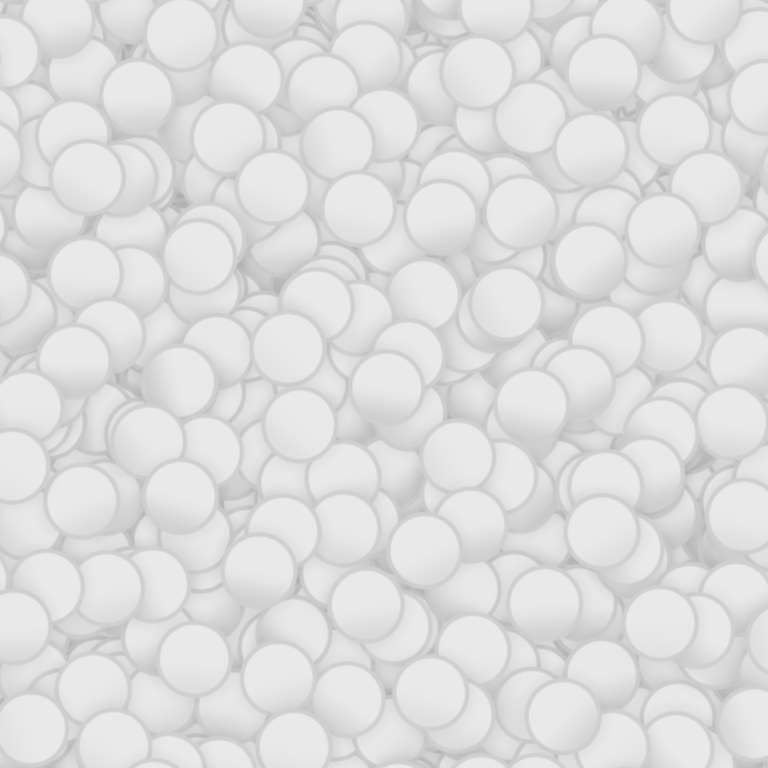
Give the GLSL for this pattern, as a Shadertoy shader.

```glsl
const int LAYERS = 10;
const float CELL = 0.1;
const float RADIUS = 0.0503;
const float FACE_RADIUS = 0.0447;

vec3 hash3(vec3 p) {
    p = fract(p * vec3(0.1031, 0.1030, 0.0973));
    p += dot(p, p.yxz + 33.33);
    return fract((p.xxy + p.yxx) * p.zyx);
}

mat2 rotation(float angle) {
    float c = cos(angle), s = sin(angle);
    return mat2(c, s, -s, c);
}

// 1 inside the radius, 0 outside, with a soft edge
float discMask(float dist, float radius) {
    float soft = max(0.0018, 0.7 / iResolution.y);
    return 1.0 - smoothstep(radius - soft, radius + soft, dist);
}

// Face tone, darkening towards the side turned away from the light
float faceTone(vec2 offset, vec2 seed, float depth) {
    float angle = -1.85 + (seed.x - 0.5) * 2.2;
    float side = dot(offset, vec2(cos(angle), sin(angle))) / FACE_RADIUS;
    float strength = mix(0.15, 0.8, seed.y) + 0.6 * depth;
    float lit = 0.912 - 0.012 * depth;
    return mix(lit, 0.765, strength * smoothstep(-0.05, 1.15, side));
}

void mainImage(out vec4 fragColor, in vec2 fragCoord) {
    vec2 uv = fragCoord / iResolution.y;
    float tone = 0.74;

    // Paint the layers from the bottom of the heap to the top
    for (int layer = 0; layer < LAYERS; layer++) {
        float id = float(layer);
        float depth = min(float(LAYERS - 1 - layer) / 3.0, 1.0);

        // Each layer is a jittered grid, turned and shifted at random
        mat2 turn = rotation(id * 2.4 + 0.5);
        vec2 p = turn * uv / CELL + hash3(vec3(id, 7.0, 3.0)).xy * 9.0 + 40.0;
        vec2 home = floor(p);

        for (int y = -1; y <= 1; y++)
        for (int x = -1; x <= 1; x++) {
            vec2 cell = home + vec2(x, y);
            vec3 jitter = hash3(vec3(cell, id * 17.0 + 1.0));
            vec3 seed = hash3(vec3(cell.yx + 61.0, id * 13.0 + 5.0));
            vec2 offset = (p - cell - 0.5 - (jitter.xy - 0.5) * 0.85) * CELL;
            float dist = length(offset);

            // Faint shadow on whatever lies below
            tone *= 1.0 - 0.035 * (1.0 - smoothstep(0.046, 0.068, dist));

            // Flat grey rim with a shaded face inside
            float rim = mix(0.815, 0.78, depth);
            float face = faceTone(transpose(turn) * offset, seed.xy, depth);
            float disc = mix(rim, face, discMask(dist, FACE_RADIUS));
            tone = mix(tone, disc, discMask(dist, RADIUS));
        }
    }
    fragColor = vec4(vec3(tone), 1.0);
}
```
